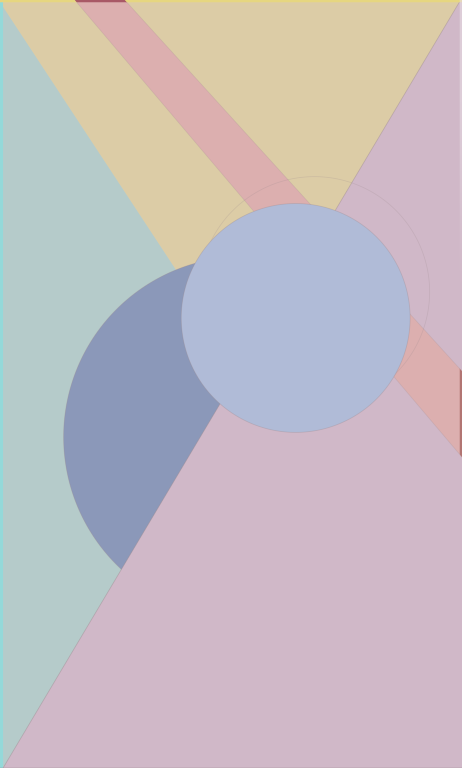
Write a Shadertoy shader that draws this background.

```glsl
// Signed distance to the line a-b, negative on its right-hand side
float side(vec2 p, vec2 a, vec2 b) {
    vec2 d = normalize(b - a);
    return d.x * (p.y - a.y) - d.y * (p.x - a.x);
}

float disc(vec2 p, vec2 center, float radius) {
    return length(p - center) - radius;
}

// Smooth coverage of the region where dist is negative
float fill(float dist) {
    float aa = 0.6 / iResolution.y;
    return 1.0 - smoothstep(-aa, aa, dist);
}

// Thin stroke along the zero contour
float stroke(float dist) {
    return fill(abs(dist) - 0.0006);
}

void mainImage(out vec4 fragColor, in vec2 fragCoord) {
    vec2 p = fragCoord / iResolution.y;
    float right = iResolution.x / iResolution.y;

    vec3 teal = vec3(0.71, 0.797, 0.792);
    vec3 sand = vec3(0.863, 0.80, 0.651);
    vec3 mauve = vec3(0.816, 0.722, 0.784);
    vec3 rose = vec3(0.863, 0.686, 0.686);
    vec3 slate = vec3(0.545, 0.596, 0.725);
    vec3 sky = vec3(0.69, 0.733, 0.843);
    vec3 outline = vec3(0.60, 0.53, 0.55);

    // Shapes
    float wedge = side(p, vec2(0.2276, 0.651), vec2(0.004, 0.991));
    float diagonal = side(p, vec2(0.004, 0.0), vec2(0.598, 0.997));
    float band = max(side(p, vec2(0.6003, 0.4063), vec2(0.1007, 0.996)),
                     side(p, vec2(0.1661, 0.996), vec2(0.6003, 0.518)));
    float backDisc = disc(p, vec2(0.3178, 0.431), 0.235);
    float frontDisc = disc(p, vec2(0.385, 0.586), 0.149);
    float ring = disc(p, vec2(0.4094, 0.620), 0.150);

    // Paint from back to front
    vec3 col = mix(teal, sand, fill(wedge));
    col = mix(col, slate, fill(backDisc));
    col = mix(col, outline, 0.3 * stroke(backDisc));
    col = mix(col, mauve, fill(diagonal));
    col = mix(col, outline, 0.4 * stroke(diagonal));
    col = mix(col, rose, fill(band));
    col = mix(col, outline, 0.2 * stroke(band));
    col = mix(col, outline, 0.2 * stroke(ring));

    // Worn tints along the borders
    float bandMask = fill(band);
    float top = fill(0.997 - p.y);
    float rim = fill(right - 0.003 - p.x);
    col = mix(col, vec3(0.58, 0.85, 0.85), fill(p.x - 0.004));
    col = mix(col, mix(vec3(0.90, 0.84, 0.50), vec3(0.66, 0.35, 0.40), bandMask), top);
    col = mix(col, vec3(0.90, 0.86, 0.89), 0.6 * rim * smoothstep(0.6, 0.9, p.y));
    col = mix(col, vec3(0.70, 0.46, 0.45), rim * bandMask);
    col = mix(col, outline, 0.25 * fill(p.y - 0.001));

    // Front disc with its fine rim
    col = mix(col, sky, fill(frontDisc));
    col = mix(col, outline, 0.3 * stroke(frontDisc));

    fragColor = vec4(col, 1.0);
}
```
